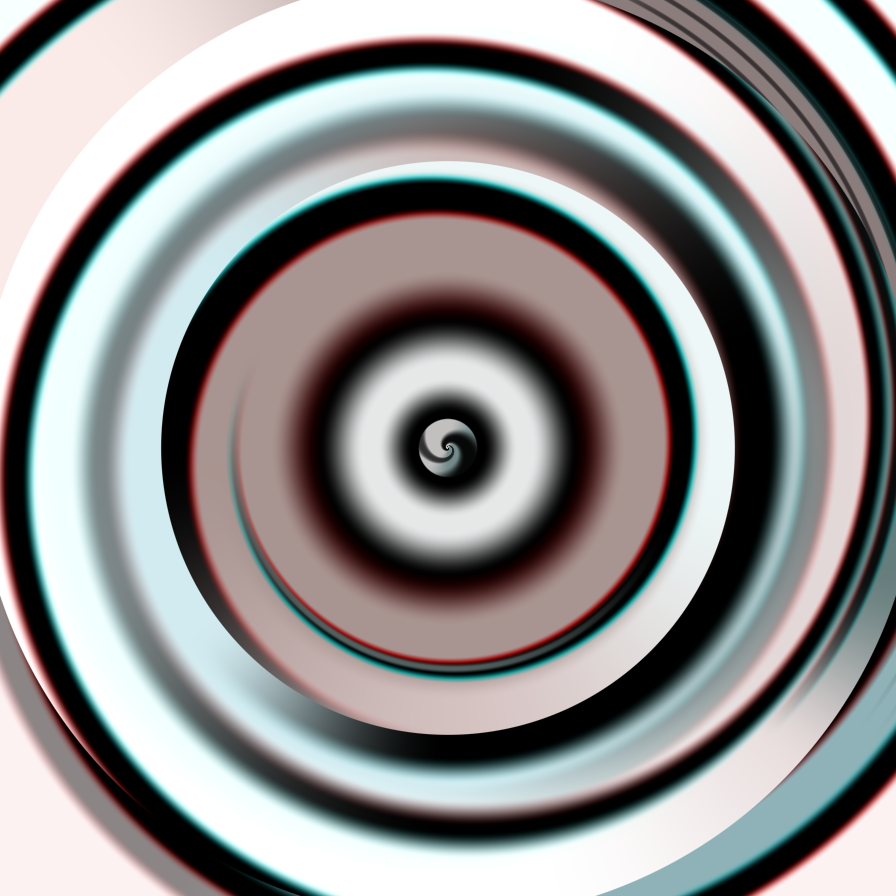
Give the GLSL for this background, as a three.js fragment shader.

```glsl
// Glossy spiral rings: a spiral core, a disc, a broad ring and outer corners,
// each crossed by dark arms whose radius decays with the clockwise turn.
// The red channel of every arm is shifted to give red and teal fringes.
varying vec2 vUv;

const float TAU = 6.2831853;

// Coverage of a dark arm: solid half width, soft border, red channel shift
vec3 armCover(float r, float center, float halfWidth, float soft, float redShift) {
  vec3 d = abs(vec3(r - center) - vec3(redShift, 0.0, 0.0));
  return 1.0 - smoothstep(vec3(halfWidth), vec3(halfWidth + soft), d);
}

// Tiny two-armed swirl in the middle
vec3 coreColor(float r, float angle) {
  float phase = angle + 1.8 * log(max(r, 0.001)) + 0.7;
  float wide = smoothstep(0.1, 0.95, cos(phase));
  float thin = smoothstep(0.86, 1.0, cos(phase + 2.6));
  vec3 grey = mix(vec3(0.76, 0.75, 0.75), vec3(0.45, 0.54, 0.54), smoothstep(-0.4, 0.6, cos(angle + 0.5)));
  return grey * (1.0 - 0.95 * wide) * (1.0 - 0.75 * thin);
}

// Pale halo on brown, wrapped by a narrowing arm
vec3 discColor(float r, float turn) {
  float halo = smoothstep(0.040, 0.078, r) * (1.0 - smoothstep(0.094, 0.144, r));
  vec3 brown = vec3(0.66, 0.58, 0.565) * smoothstep(vec3(0.138, 0.150, 0.150), vec3(0.198), vec3(r));
  vec3 col = brown + vec3(0.90, 0.91, 0.91) * halo;
  for (int i = -1; i <= 1; i++) {
    float t = turn + float(i);
    float center = 0.219 + 0.090 * exp(-1.6 * t);
    float width = max(0.019 - 0.018 * t, 0.002);
    float fade = 1.0 - smoothstep(0.82, 1.08, t);
    // Light side beyond the arm, turning from white to pink
    vec3 light = mix(vec3(0.93, 0.97, 0.97), vec3(0.84, 0.77, 0.765), smoothstep(0.5, 0.75, t));
    float beyond = smoothstep(center, center + 0.035, r) * (1.0 - smoothstep(0.7, 1.0, t));
    col = mix(col, light, beyond);
    col *= 1.0 - fade * armCover(r, center, width, 0.005 + 0.4 * width, 0.004);
    // Teal sheen inside the thin tail
    float sheen = armCover(r, center, 0.001, 0.005, 0.0).g * smoothstep(0.55, 0.75, t);
    col = mix(col, vec3(0.40, 0.47, 0.47), 0.8 * sheen * fade);
  }
  return col;
}

// Broad pale ring with two arms
vec3 ringColor(float r, float turn) {
  vec3 col = mix(vec3(0.82, 0.92, 0.94), vec3(0.95, 1.0, 1.0), smoothstep(0.36, 0.43, r));
  col = mix(col, vec3(1.0), smoothstep(0.44, 0.48, r));
  // Pink tint at the upper inner border and on the right
  float innerPink = smoothstep(0.10, 0.27, turn) * (1.0 - smoothstep(0.60, 0.75, turn)) * (1.0 - smoothstep(0.345, 0.385, r));
  float outerPink = smoothstep(0.30, 0.48, turn) * (1.0 - smoothstep(0.58, 0.72, turn)) * smoothstep(0.40, 0.43, r);
  col = mix(col, vec3(0.80, 0.73, 0.72), innerPink);
  col = mix(col, vec3(0.88, 0.82, 0.82), 0.85 * outerPink);
  float rightShade = smoothstep(0.40, 0.52, turn) * (1.0 - smoothstep(0.60, 0.75, turn));
  col *= 1.0 - 0.2 * rightShade * (1.0 - smoothstep(0.38, 0.43, r));

  for (int i = 0; i <= 1; i++) {
    // Arm entering at the lower left, fading past the right
    float t = turn - float(i);
    float center = 0.3646 + 0.1185 * exp(-1.8 * t);
    float strength = (1.0 - 0.6 * smoothstep(0.27, 0.5, t)) * (1.0 - smoothstep(0.5, 0.8, t));
    col *= 1.0 - strength * armCover(r, center, 0.009, 0.015, -0.003);

    // Arm entering at the upper right, greyed on the left, black again below
    t = turn - 0.5 + float(i);
    center = 0.2995 + 0.177 * exp(-1.4 * t);
    float rim = smoothstep(center, center + 0.008, r) * smoothstep(-0.2, -0.1, t) * (1.0 - smoothstep(0.04, 0.12, t));
    col = mix(col, vec3(0.40, 0.49, 0.49), rim);
    col *= 1.0 - 0.9 * rim * armCover(r, center + 0.025, 0.003, 0.007, 0.002);
    strength = 1.0 - 0.55 * smoothstep(0.25, 0.45, t) * (1.0 - smoothstep(0.72, 0.95, t));
    strength *= 1.0 - smoothstep(1.25, 1.4, t);
    float width = 0.004 + 0.011 * smoothstep(0.6, 1.0, t);
    float soft = 0.011 + 0.018 * smoothstep(0.05, 0.25, t);
    col *= 1.0 - strength * armCover(r, center, width, soft, 0.002);
  }
  return col;
}

// Corners: tinted strip, pale outside, parallel arms
vec3 cornerColor(float r, float turn) {
  float inner = 0.6875 - 0.285 * turn;
  float edge = inner + 0.088 * step(0.5, turn);
  vec3 strip = mix(vec3(0.98, 0.92, 0.91), vec3(0.55, 0.49, 0.49), smoothstep(0.13, 0.29, turn));
  strip = mix(strip, vec3(0.56, 0.70, 0.72), smoothstep(0.45, 0.58, turn));
  strip = mix(strip, vec3(0.40, 0.33, 0.33), smoothstep(0.72, 0.84, turn));
  float lines = smoothstep(0.3, 1.0, cos((r - inner) * 330.0));
  strip *= 1.0 - 0.6 * lines * smoothstep(0.28, 0.33, turn) * (1.0 - smoothstep(0.5, 0.6, turn));
  vec3 outside = mix(vec3(0.97, 1.0, 1.0), vec3(0.99, 0.95, 0.95), smoothstep(0.5, 0.6, turn));
  vec3 col = mix(outside, strip, 1.0 - smoothstep(edge - 0.01, edge + 0.01, r));
  for (int i = 0; i <= 1; i++) {
    col *= 1.0 - armCover(r, inner + 0.088 * float(i), 0.010, 0.013, -0.003);
  }
  vec3 trail = armCover(r, inner + 0.119, 0.008, 0.018, -0.002);
  return col * (1.0 - 0.45 * smoothstep(0.74, 0.84, turn) * trail);
}

void main() {
  vec2 p = vUv - 0.5;
  float r = length(p);
  float angle = atan(p.y, p.x + 0.000001);
  float turn = fract(0.5 - angle / TAU); // clockwise from the left
  vec3 col = coreColor(r, angle);
  col = mix(col, discColor(r, turn), smoothstep(0.0315, 0.0335, r));
  col = mix(col, ringColor(r, turn), smoothstep(0.3193, 0.3210, r));
  col = mix(col, cornerColor(r, turn), smoothstep(0.5255, 0.5272, r));
  gl_FragColor = vec4(clamp(col, 0.0, 1.0), 1.0);
}
```
